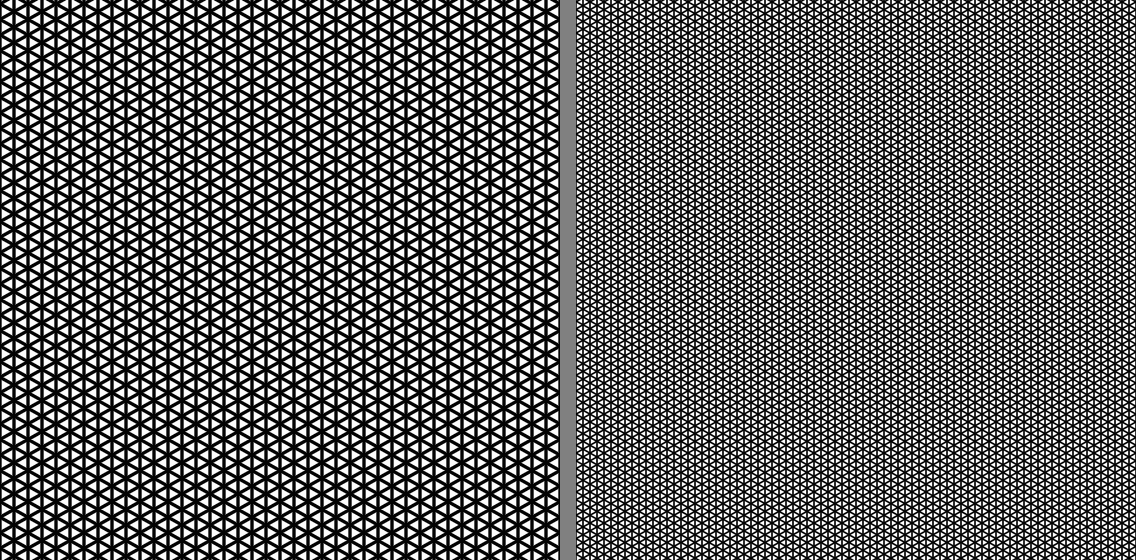
Left: one tile. Right: repeated 2 by 2.
Write a Shadertoy shader that draws this pattern.

```glsl
// Seamless triangular lattice of black bars over white.

const float COLUMNS = 40.0;         // upright bars across the canvas
const float ROWS = 36.0;            // lattice nodes along each upright bar
const float NODE_PHASE = 0.75;      // height of the first node, in rows
const float HALF_WIDTH = 0.0030;    // half the bar width, in canvas units
const vec3 INK = vec3(0.01);
const vec3 PAPER = vec3(0.99);

// Distance to a family of parallel lines; frequency counts lines per axis.
float parallelLines(vec2 p, vec2 frequency, float phase) {
    float t = dot(p, frequency) - phase;
    return abs(fract(t + 0.5) - 0.5) / length(frequency);
}

// Distance to the nearest of the three line families meeting at each node.
float latticeDistance(vec2 p, float columns, float rows, float phase) {
    float upright = parallelLines(p, vec2(columns, 0.0), 0.0);
    float rising = parallelLines(p, vec2(-0.5 * columns, rows), phase);
    float falling = parallelLines(p, vec2(0.5 * columns, rows), phase);
    return min(upright, min(rising, falling));
}

// Linear coverage across one pixel: 0 on the bar, 1 outside.
float outsideBar(float dist, float halfWidth, float pixel) {
    return clamp((dist - halfWidth) / pixel + 0.5, 0.0, 1.0);
}

void mainImage(out vec4 fragColor, in vec2 fragCoord) {
    vec2 p = fragCoord / iResolution.xy;
    float pixel = 1.0 / min(iResolution.x, iResolution.y);

    float dist = latticeDistance(p, COLUMNS, ROWS, NODE_PHASE);
    float paper = outsideBar(dist, HALF_WIDTH, pixel);

    fragColor = vec4(mix(INK, PAPER, paper), 1.0);
}
```
